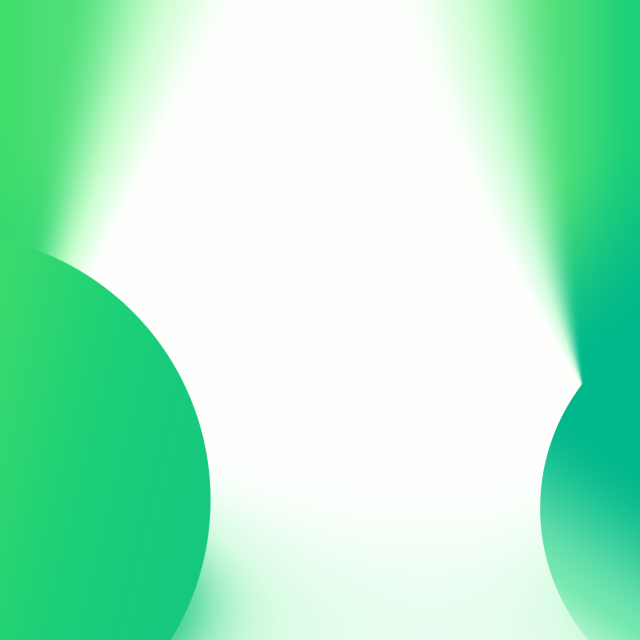
Reproduce this background procedurally as a WebGL 2 fragment shader.

```glsl
#version 300 es
precision highp float;
// Soft green glows fall from both upper corners around a white centre,
// with a solid disc at lower left and a fading disc at the right edge.
// Built from ramps across slanted borders and circle distance functions.

uniform vec2 u_resolution;
out vec4 outColor;

const vec3 WHITE = vec3(0.995, 1.0, 0.993);
const vec3 PALE_LIME = vec3(0.79, 0.996, 0.81);
const vec3 PALE_MINT = vec3(0.82, 0.985, 0.875);
const vec3 MINT = vec3(0.49, 0.915, 0.70);
const vec3 SEA = vec3(0.29, 0.83, 0.59);
const vec3 LIME = vec3(0.25, 0.865, 0.42);
const vec3 LEAF = vec3(0.31, 0.875, 0.475);
const vec3 EMERALD = vec3(0.11, 0.815, 0.465);
const vec3 JADE = vec3(0.085, 0.785, 0.49);
const vec3 TEAL = vec3(0.0, 0.717, 0.545);

float circleDistance(vec2 p, vec2 center, float radius) {
    return length(p - center) - radius;
}

float fillMask(float dist, float pixel) {
    return 1.0 - smoothstep(-pixel, pixel, dist);
}

// Position between two borders, 0 at the first and 1 at the second
float between(float first, float second, float x) {
    return clamp((x - first) / (second - first), 0.0, 1.0);
}

// Two-stage glow: base to pale tint to full colour
vec3 glowRamp(vec3 base, vec3 pale, vec3 full, float t) {
    vec3 tint = mix(base, pale, smoothstep(0.0, 0.52, t));
    return mix(tint, full, smoothstep(0.36, 0.95, t));
}

// Lower haze, densest beside the two discs
vec3 lowerHaze(vec2 p, float leftDist, float rightDist) {
    float rise = 1.0 - smoothstep(0.0, 0.33, p.y);
    float left = 0.65 * exp(-max(leftDist, 0.0) / 0.1);
    float right = 0.2 * exp(-max(rightDist, 0.0) / 0.07);
    return glowRamp(WHITE, PALE_MINT, SEA, rise * (0.23 + left + right));
}

// Upper left glow, narrowing down to the disc that hides its end
vec3 addLeftGlow(vec3 base, vec2 p) {
    float drop = min(1.0 - p.y, 0.43);
    float outer = 0.378 - 0.53 * drop;
    float inner = 0.085 - 0.11 * drop;
    float t = between(outer, inner, p.x) * smoothstep(0.5, 0.56, p.y);
    vec3 full = mix(LIME, LEAF, smoothstep(0.0, 0.1, p.x));
    full = mix(full, EMERALD, 0.35 * smoothstep(0.2, 0.42, drop));
    return glowRamp(base, PALE_LIME, full, t);
}

// Upper right glow, pinched to a point where it meets the disc
vec3 addRightGlow(vec3 base, vec2 p) {
    float u = max((p.y - 0.398) / 0.602, 0.0);
    float outer = 0.907 - 0.39 * u + 0.102 * u * u;
    float inner = 0.912 - 0.014 * u;
    float t = between(outer, inner, p.x) * smoothstep(0.38, 0.398, p.y);
    vec3 full = mix(LEAF, EMERALD, smoothstep(0.86, 1.0, p.x));
    float height = p.y - 0.7 * (p.x - 0.95);
    full = mix(full, TEAL, 1.0 - smoothstep(0.43, 0.8, height));
    return glowRamp(base, mix(PALE_MINT, PALE_LIME, u), full, t);
}

vec3 leftDiscColor(vec2 p) {
    float across = p.x + 0.25 * (0.6 - p.y);
    vec3 color = mix(LIME, EMERALD, smoothstep(-0.08, 0.26, across));
    return mix(color, JADE, smoothstep(0.15, 0.42, across));
}

vec3 rightDiscColor(vec2 p) {
    float fade = 0.37 - p.y + 0.7 * (0.95 - p.x);
    vec3 color = mix(TEAL, MINT, smoothstep(0.06, 0.37, fade));
    return mix(color, PALE_MINT, smoothstep(0.32, 0.45, fade));
}

void main() {
    vec2 p = gl_FragCoord.xy / u_resolution;
    float pixel = 0.75 / min(u_resolution.x, u_resolution.y);
    float leftDist = circleDistance(p, vec2(-0.087, 0.219), 0.416);
    float rightDist = circleDistance(p, vec2(1.163, 0.206), 0.319);

    // Background light
    vec3 color = lowerHaze(p, leftDist, rightDist);
    color = addLeftGlow(color, p);
    color = addRightGlow(color, p);

    // Foreground discs, the right one melting into the glow above it
    float rightMask = fillMask(rightDist, pixel) * (1.0 - smoothstep(0.4, 0.5, p.y));
    color = mix(color, rightDiscColor(p), rightMask);
    color = mix(color, leftDiscColor(p), fillMask(leftDist, pixel));
    outColor = vec4(color, 1.0);
}
```
